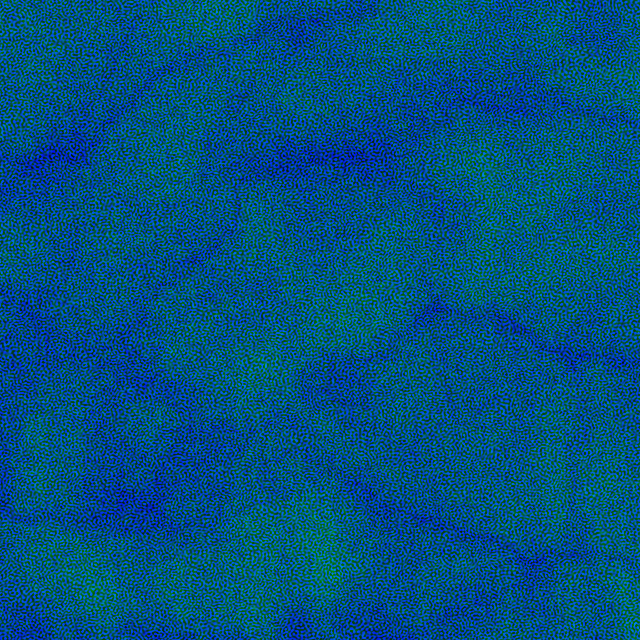
Give the GLSL for this texture, as a WebGL 1 fragment shader.

```glsl
precision highp float;
// Fine blue and green labyrinth under soft clouds crossed by dark veins.

uniform vec2 u_resolution;

const float RED = 0.01;
const float BLUE_MAX = 0.96;
const float GREEN_BASE = 0.36;
const float GREEN_MIN = 0.04;
const float GREEN_MAX = 0.55;
const float CLOUD_SCALE = 3.4;
const float CLOUD_GAIN = 0.09;
const float STREAK_GAIN = 0.07;
const float GRAIN_SCALE = 55.0;
const float GRAIN_GAIN = 0.05;
const float SPECK_SCALE = 170.0;
const float SPECK_GAIN = 0.17;
const float VEIN_SCALE = 2.2;
const float VEIN_WIDTH = 0.075;
const float VEIN_DEPTH = 0.115;
const float BRANCH_DEPTH = 0.05;
const float MAZE_CYCLES = 183.0;   // labyrinth periods across the canvas
const float MAZE_SPREAD = 0.28;    // relative spread of the periods
const float MAZE_WARP = 0.006;
const float MAZE_CONTRAST = 2.1;
const float MAZE_DRIFT = 0.35;     // local swelling of the blue or green lines
const float BLUE_BIAS = 0.05;
const float BLUE_IN_VEINS = 1.7;   // how much the dark veins favour blue
const int WAVES = 40;
const float PI = 3.14159265;

float hash(vec2 p) {
  vec3 q = fract(vec3(p.xyx) * 0.1031);
  q += dot(q, q.yzx + 33.33);
  return fract((q.x + q.y) * q.z);
}

float cornerSlope(vec2 cell, vec2 offset) {
  float a = 2.0 * PI * hash(cell);
  return dot(vec2(cos(a), sin(a)), offset);
}

// Gradient noise, centred on zero.
float noise(vec2 p) {
  vec2 i = floor(p);
  vec2 f = p - i;
  vec2 u = f * f * f * (f * (f * 6.0 - 15.0) + 10.0);
  vec2 e = vec2(1.0, 0.0);
  return mix(mix(cornerSlope(i, f), cornerSlope(i + e.xy, f - e.xy), u.x),
             mix(cornerSlope(i + e.yx, f - e.yx), cornerSlope(i + e.xx, f - e.xx), u.x), u.y);
}

float fbm(vec2 p) {
  float sum = 0.0;
  float gain = 1.0;
  for (int i = 0; i < 5; i++) {
    sum += gain * noise(p);
    p = mat2(1.6, 1.2, -1.2, 1.6) * p + 17.3;
    gain *= 0.55;
  }
  return sum;
}

// One on the zero lines of the noise, fading to both sides.
float vein(vec2 p, float width) {
  return exp(-abs(noise(p) + 0.1 * fbm(p * 5.0 + 9.0)) / width);
}

// Large soft features: clouds, upright streaks and veins.
float greenField(vec2 p) {
  vec2 w = p + 0.06 * vec2(fbm(p * 3.0 + 41.0), fbm(p * 3.0 + 73.0));
  float streakFade = 1.0 - smoothstep(0.1, 0.5, p.y);
  float g = GREEN_BASE + CLOUD_GAIN * fbm(w * CLOUD_SCALE + 5.0);
  g += STREAK_GAIN * mix(0.4, 1.5, streakFade) * noise(w * vec2(14.0, 2.5) + 27.0);
  g -= VEIN_DEPTH * vein(w * VEIN_SCALE * vec2(0.85, 1.2) + 11.0, VEIN_WIDTH);
  g -= BRANCH_DEPTH * vein(w * VEIN_SCALE * 2.0 + 63.0, VEIN_WIDTH * 1.4);
  return g;
}

// Plane waves of similar length in all directions, scaled to unit deviation.
float labyrinth(vec2 p) {
  p += MAZE_WARP * vec2(noise(p * 19.0 + 31.0), noise(p * 19.0 + 87.0));
  float sum = 0.0;
  for (int i = 0; i < WAVES; i++) {
    float n = float(i);
    float a = PI * (n + hash(vec2(n, 3.0))) / float(WAVES);
    float k = MAZE_CYCLES * (1.0 + MAZE_SPREAD * (2.0 * hash(vec2(n, 19.0)) - 1.0));
    float phase = hash(vec2(n, 7.0));
    sum += cos(2.0 * PI * (k * dot(p, vec2(cos(a), sin(a))) + phase));
  }
  return sum * sqrt(2.0 / float(WAVES));
}

void main() {
  vec2 p = gl_FragCoord.xy / min(u_resolution.x, u_resolution.y);
  float broad = greenField(p);
  float grain = GRAIN_GAIN * noise(p * GRAIN_SCALE + 50.0)
              + SPECK_GAIN * noise(p * SPECK_SCALE + 7.0);
  float green = clamp(broad + grain, GREEN_MIN, GREEN_MAX);
  float level = labyrinth(p) + BLUE_BIAS - BLUE_IN_VEINS * (broad - 0.31);
  level += MAZE_DRIFT * noise(p * GRAIN_SCALE * 1.3 + 91.0);
  float blue = BLUE_MAX / (1.0 + exp(-MAZE_CONTRAST * level));
  gl_FragColor = vec4(RED, green, blue, 1.0);
}
```
